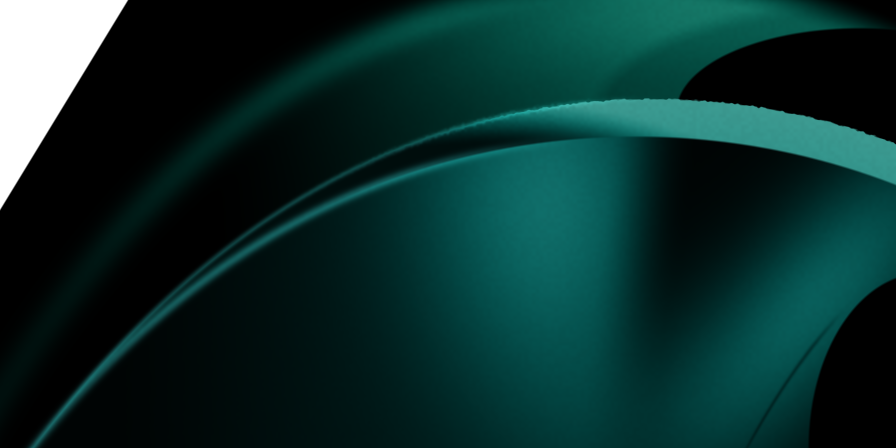
Give the GLSL for this background, as a WebGL 1 fragment shader.

```glsl
precision highp float;
// Dark teal sheets of light: a glossy arched ribbon over soft glows, with black
// openings at the right and a white cut corner. Arches are even polynomials,
// openings are ellipses, and glows are rotated Gaussians shaded by one ramp.
uniform vec2 u_resolution;

const vec2 CANVAS = vec2(2.0, 1.0);

float hash(vec2 p) {
  vec3 q = fract(vec3(p.xyx) * 0.1031);
  q += dot(q, q.yzx + 33.33);
  return fract((q.x + q.y) * q.z);
}

float noise(vec2 p) {
  vec2 i = floor(p), f = fract(p);
  f = f * f * (3.0 - 2.0 * f);
  return mix(mix(hash(i), hash(i + vec2(1.0, 0.0)), f.x),
             mix(hash(i + vec2(0.0, 1.0)), hash(i + 1.0), f.x), f.y);
}

// Approximate signed distance to an arch; positive above it.
float arch(vec2 p, vec2 peak, float bend, float steep) {
  float d = p.x - peak.x, d2 = d * d;
  float slope = 2.0 * d * (bend + 2.0 * steep * d2);
  return (p.y - peak.y + bend * d2 + steep * d2 * d2) / sqrt(1.0 + slope * slope);
}

// Approximate signed distance to an ellipse; negative inside.
float ellipse(vec2 p, vec2 center, vec2 radius) {
  vec2 q = (p - center) / radius;
  float k = length(q);
  return k * (k - 1.0) / max(length(q / radius), 0.001);
}

float glow(vec2 p, vec2 center, vec2 radius, float angle) {
  float c = cos(angle), s = sin(angle);
  vec2 q = p - center;
  q = vec2(c * q.x + s * q.y, c * q.y - s * q.x) / radius;
  return exp(-dot(q, q));
}

float line(float d, float width) {
  return exp(-d * d / (width * width));
}

float cover(float d, float soft) {
  return smoothstep(-soft, soft, d);
}

// Brightness to teal; blueShare sets how cool the tone is.
vec3 teal(float light, float blueShare) {
  return vec3(1.8 * pow(light, 4.0), light, light * blueShare);
}

// Sheet behind the ribbon, with its soft outer rim and inner fold.
float upperSheet(vec2 p, float aboveRibbon) {
  float rim = arch(p, vec2(1.4, 1.03), 0.355, 0.057);
  float light = 0.46 * smoothstep(0.45, 1.6, p.x);
  light *= 1.0 - smoothstep(-0.03, 0.06, rim);
  light *= mix(0.72, 1.0, smoothstep(0.0, 0.2, aboveRibbon));
  float fold = ellipse(p, vec2(1.95, 0.74), vec2(0.62, 0.25));
  light *= mix(0.78, 1.0, cover(fold, 0.025));
  float rimLight = 0.06 + 0.11 * smoothstep(0.0, 0.7, p.x);
  rimLight *= 1.0 - smoothstep(0.9, 1.3, p.x);
  return light + rimLight * line(rim, 0.04);
}

// Sheet under the ribbon: a broad glow, a deep shadow, and a lit diagonal.
float lowerSheet(vec2 p) {
  float shadowEdge = 1.46 - 0.12 * (0.69 - p.y);
  float broad = 0.36 * glow(p, vec2(1.23, 0.56), vec2(0.32, 0.43), 0.0);
  broad *= 1.0 - smoothstep(-0.1, 0.1, p.x - shadowEdge);
  float diagonal = 0.34 * glow(p, vec2(1.85, 0.36), vec2(0.42, 0.17), 0.83);
  float floorGlow = 0.11 * glow(p, vec2(1.45, 0.05), vec2(0.36, 0.28), 0.0);
  float haze = 0.05 * smoothstep(0.2, 0.8, p.x) * (1.0 - smoothstep(1.2, 1.5, p.x));
  float t = p.x - 1.667;
  float crease = p.y - 1.81 * t + 1.83 * t * t;
  float creaseSpan = smoothstep(1.62, 1.7, p.x) * (1.0 - smoothstep(1.8, 1.9, p.x));
  float light = 0.015 + broad + diagonal + floorGlow + haze;
  return light * (1.0 - 0.4 * creaseSpan * line(crease, 0.008));
}

// Ribbon face: dark at the left, filling with light toward the right.
float ribbonFace(vec2 p, float top, float bottom) {
  float across = -bottom / min(top - bottom, -0.001);
  float fill = smoothstep(1.0, 1.45, p.x + 0.3 * (across - 0.5));
  return mix(0.05, 0.59, fill) + 0.025 * fill * (across - 0.5);
}

void main() {
  vec2 p = gl_FragCoord.xy / u_resolution * CANVAS;
  float px = 1.0 / u_resolution.y;

  // Ribbon edges, the upper one slightly rough.
  float rough = 0.004 * (noise(p * 150.0) - 0.5) * smoothstep(0.5, 1.3, p.x);
  float top = arch(p, vec2(1.46, 0.779), 0.332, 0.038) + rough;
  float bottom = arch(p, vec2(1.42, 0.695), 0.306, 0.0426);

  // Sheets and openings.
  vec3 upper = teal(upperSheet(p, top), 0.86);
  upper *= cover(ellipse(p, vec2(1.92, 0.75), vec2(0.41, 0.187)), 1.5 * px);
  vec3 lower = teal(lowerSheet(p), 0.96);
  lower *= cover(ellipse(p, vec2(2.06, 0.0), vec2(0.255, 0.39)), 1.5 * px);

  // Ribbon between the sheets, then its glossy edges.
  vec3 color = mix(lower, teal(ribbonFace(p, top, bottom), 0.94), cover(bottom, 1.5 * px));
  color = mix(color, upper, cover(top, px));
  float lit = smoothstep(0.0, 0.35, p.x);
  float topLine = 0.22 * line(top, 0.006) * (1.0 - smoothstep(1.1, 1.5, p.x));
  float bottomLine = 0.33 * line(bottom, 0.011) * (1.0 - smoothstep(0.8, 1.35, p.x));
  color += (topLine + bottomLine) * mix(0.6, 1.0, lit) * vec3(0.25, 0.95, 0.95);

  // Faint grain and the white corner.
  color *= 0.98 + 0.04 * noise(p * 120.0);
  float corner = (p.y - 0.531 - 1.64 * p.x) / 1.921;
  color = mix(color, vec3(1.0), cover(corner, px));
  gl_FragColor = vec4(color, 1.0);
}
```
